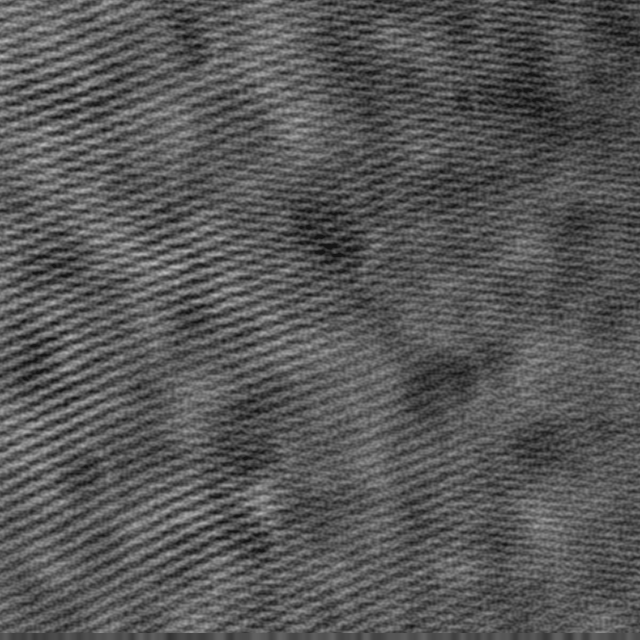
Write a Shadertoy shader that draws this texture.

```glsl
// Grey interference fringes: two crossing wave trains over a mottled, grainy ground.

const float TAU = 6.2831853;
const vec2 SLANTED_REPEATS = vec2(-18.0, 43.0); // coarse fringes across, down
const vec2 FLAT_REPEATS = vec2(8.0, 77.0);      // fine fringes across, down
const float FAN = 5.0;                          // coarse fringes steepen downward
const float SLANTED_LEFT = 0.112;               // coarse contrast at each side
const float SLANTED_RIGHT = 0.036;
const float FLAT_LEFT = 0.054;                  // fine contrast at each side
const float FLAT_RIGHT = 0.074;
const float BASE_GREY = 0.360;
const float MOTTLE = 0.15;
const float GRAIN = 0.17;
const vec2 GRAIN_SCALE = vec2(150.0, 205.0);
const float BLOB_CELLS = 6.0;
const float BLOB_DEPTH = 0.11;
const float STRIP_HEIGHT = 0.011;
const float STRIP_GREY = 0.30;

// Two random values in 0..1 for a lattice cell
vec2 hash2(vec2 cell) {
    uvec2 q = uvec2(ivec2(cell) + 4096);
    uint h = q.x * 1597334677u ^ q.y * 3812015801u;
    h = (h ^ (h >> 15)) * 2246822519u;
    h ^= h >> 13;
    uint k = h * 3266489917u;
    k ^= k >> 16;
    return vec2(h & 65535u, k & 65535u) / 65535.0;
}

float cornerSlope(vec2 cell, vec2 offset) {
    float angle = TAU * hash2(cell).x;
    return dot(vec2(cos(angle), sin(angle)), offset);
}

// Gradient noise, about -0.7..0.7
float noise(vec2 p) {
    vec2 i = floor(p), f = p - i;
    vec2 u = f * f * f * (f * (f * 6.0 - 15.0) + 10.0);
    vec2 e = vec2(1.0, 0.0);
    return mix(mix(cornerSlope(i, f), cornerSlope(i + e, f - e), u.x),
               mix(cornerSlope(i + e.yx, f - e.yx), cornerSlope(i + 1.0, f - 1.0), u.x), u.y);
}

float fbm(vec2 p) {
    float sum = 0.0, gain = 1.0;
    for (int i = 0; i < 3; i++) {
        sum += gain * noise(p);
        p = p * 2.1 + 17.3;
        gain *= 0.6;
    }
    return sum;
}

// Scattered dark blobs, each with a faint bright rim on its right
float blobs(vec2 uv) {
    vec2 p = uv * BLOB_CELLS + 0.25 * vec2(noise(uv * 14.0), noise(uv * 14.0 + 31.0));
    vec2 home = floor(p);
    float sum = 0.0;
    for (int y = -1; y <= 1; y++) {
        for (int x = -1; x <= 1; x++) {
            vec2 cell = home + vec2(x, y);
            vec2 offset = p - cell - hash2(cell + 61.0);
            vec2 traits = hash2(cell + 127.0);
            float radius = mix(0.12, 0.34, traits.x);
            float d = length(offset) / radius;
            float rim = exp(-12.0 * (d - 1.4) * (d - 1.4)) * smoothstep(-0.1, 0.3, offset.x);
            sum += traits.y * (0.6 * rim - exp(-d * d));
        }
    }
    return sum;
}

// One wave train whose phase drifts with the warp, in periods
float fringes(vec2 uv, vec2 repeats, float warp) {
    return sin(TAU * (dot(uv, repeats) + warp));
}

void mainImage(out vec4 fragColor, in vec2 fragCoord) {
    vec2 uv = fragCoord / iResolution.xy;

    // Local contrast of both wave trains
    float side = smoothstep(0.15, 0.95, uv.x + 0.3 * noise(uv * 3.0 + 5.0));
    float slantedGain = mix(SLANTED_LEFT, SLANTED_RIGHT, side)
                      * clamp(1.0 + 1.1 * noise(uv * 5.0 + 23.0), 0.2, 1.7);
    float flatGain = mix(FLAT_LEFT, FLAT_RIGHT, side)
                   * clamp(0.65 + 0.5 * uv.y + 1.2 * noise(uv * 4.0 + 47.0), 0.2, 1.6);

    // Wave trains with slow bends and small ragged shifts
    float bend = 0.8 * noise(uv * 2.5 + 9.0);
    float fan = FAN * uv.x * (uv.y - 0.5);
    float ragged = 0.16 * noise(uv * 32.0);
    float grey = BASE_GREY;
    grey += slantedGain * fringes(uv, SLANTED_REPEATS, bend + fan + ragged);
    grey += flatGain * fringes(uv, FLAT_REPEATS, 0.8 * bend - ragged);

    // Broad shading: lighter upper left, darker upper right
    grey += 0.09 * (0.5 - uv.x) * smoothstep(0.1, 0.8, uv.y);
    grey -= 0.07 * exp(-14.0 * dot(uv - vec2(0.8, 0.92), uv - vec2(0.8, 0.92)));

    // Stains and grain
    grey += MOTTLE * fbm(uv * 8.0 + 3.0) + BLOB_DEPTH * blobs(uv);
    grey += GRAIN * noise(uv * GRAIN_SCALE);

    // Streaked strip along the lower edge
    float streaks = STRIP_GREY + 0.16 * noise(vec2(uv.x * 70.0, 0.5));
    float edge = 0.7 / iResolution.y;
    grey = mix(streaks, grey, smoothstep(STRIP_HEIGHT - edge, STRIP_HEIGHT + edge, uv.y));

    fragColor = vec4(vec3(clamp(grey, 0.08, 0.75)), 1.0);
}
```
